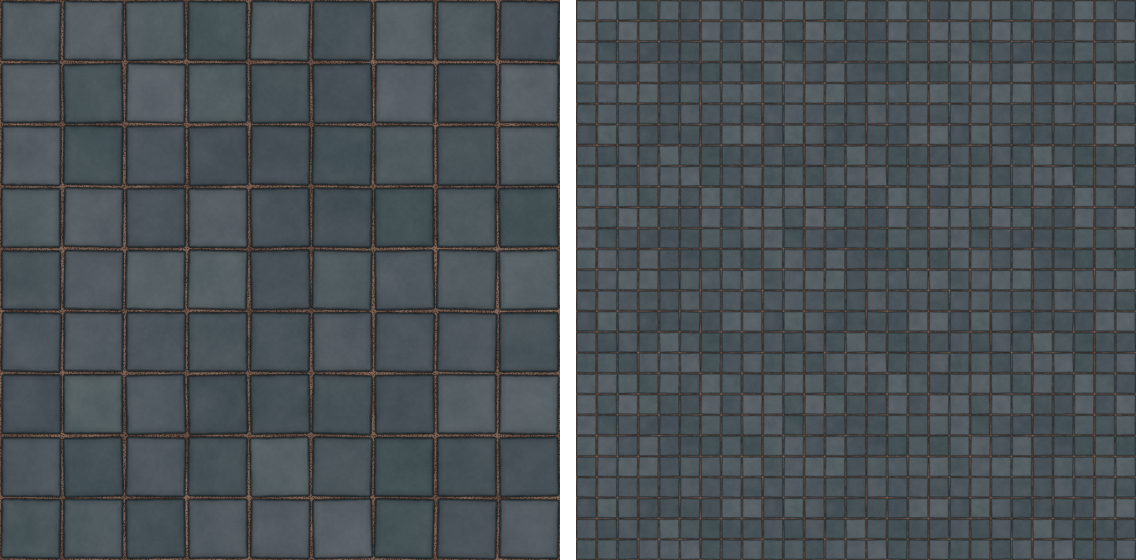
Left: one tile. Right: repeated 3 by 3.
Write a WebGL 1 fragment shader that draws this texture.

```glsl
precision highp float;
// Slate-blue square ceramic tiles, nine by nine, set slightly askew in gritty brown grout.

uniform vec2 u_resolution;

vec2 hash2(vec2 p) {
  vec3 q = fract(p.xyx * vec3(0.1031, 0.1030, 0.0973));
  q += dot(q, q.yzx + 33.33);
  return fract((q.xx + q.yz) * q.zy);
}

// Value noise that wraps after "period" lattice cells
float noise(vec2 p, float period) {
  vec2 i = floor(p), f = fract(p);
  f = f * f * (3.0 - 2.0 * f);
  float a = hash2(mod(i, period)).x;
  float b = hash2(mod(i + vec2(1.0, 0.0), period)).x;
  float c = hash2(mod(i + vec2(0.0, 1.0), period)).x;
  float d = hash2(mod(i + 1.0, period)).x;
  return mix(mix(a, b, f.x), mix(c, d, f.x), f.y);
}

// Distance to the nearest scattered point, wrapping after "period" cells
float cellular(vec2 p, float period) {
  vec2 i = floor(p), f = fract(p);
  float nearest = 2.0;
  for (int y = -1; y <= 1; y++) {
    for (int x = -1; x <= 1; x++) {
      vec2 o = vec2(float(x), float(y));
      nearest = min(nearest, length(o + hash2(mod(i + o, period)) - f));
    }
  }
  return nearest;
}

float roundedBox(vec2 p, float halfSize, float radius) {
  vec2 q = abs(p) - halfSize + radius;
  return length(max(q, 0.0)) + min(max(q.x, q.y), 0.0) - radius;
}

void main() {
  vec2 uv = gl_FragCoord.xy / u_resolution;
  vec2 grid = uv * 9.0;
  vec2 tile = floor(grid);
  vec2 seed = hash2(tile + 3.0);
  vec2 seed2 = hash2(tile + 57.0);
  float pixel = 9.0 / min(u_resolution.x, u_resolution.y);

  // Each tile is nudged and turned a little
  vec2 p = fract(grid) - 0.5 - (seed2 - 0.5) * 0.012;
  float turn = (seed.y - 0.5) * 0.056;
  p = mat2(cos(turn), sin(turn), -sin(turn), cos(turn)) * p;
  float dist = roundedBox(p, 0.477, 0.045);

  // Glaze: a tone per tile, soft clouds and fine grain
  vec2 shift = floor(seed * 40.0);
  float clouds = 0.65 * noise(uv * 22.0 + shift, 22.0) + 0.35 * noise(uv * 53.0 + shift, 53.0);
  float grain = noise(uv * 150.0, 150.0) + noise(uv * 310.0, 310.0) - 1.0;
  float tone = 0.7 * seed.x + 0.42 * (clouds - 0.5) + 0.13;
  vec3 glaze = mix(vec3(0.25, 0.297, 0.318), vec3(0.37, 0.402, 0.42), tone);
  glaze += (seed2.x - 0.5) * vec3(0.012, -0.006, 0.008) + grain * 0.012;

  // Dark pooled rim, fading inward with an uneven width
  float depth = -dist + (noise(uv * 90.0, 90.0) - 0.5) * 0.012;
  glaze *= mix(0.9, 1.0, smoothstep(0.02, 0.13, depth));
  glaze = mix(vec3(0.11, 0.145, 0.16), glaze, smoothstep(-0.004, 0.047, depth));

  // Grout: stained, pitted, shaded against the tile sides
  float stain = noise(uv * 36.0, 36.0);
  float pits = smoothstep(0.12, 0.42, cellular(uv * 230.0, 230.0));
  vec3 grout = mix(vec3(0.37, 0.285, 0.245), vec3(0.51, 0.405, 0.35), stain);
  grout *= mix(0.62, 1.0, pits) * (1.0 + grain * 0.15);
  grout *= mix(0.6, 1.0, smoothstep(0.0, 0.022, dist));

  float cover = smoothstep(-0.6 * pixel, 0.6 * pixel, dist);
  gl_FragColor = vec4(mix(glaze, grout, cover), 1.0);
}
```
